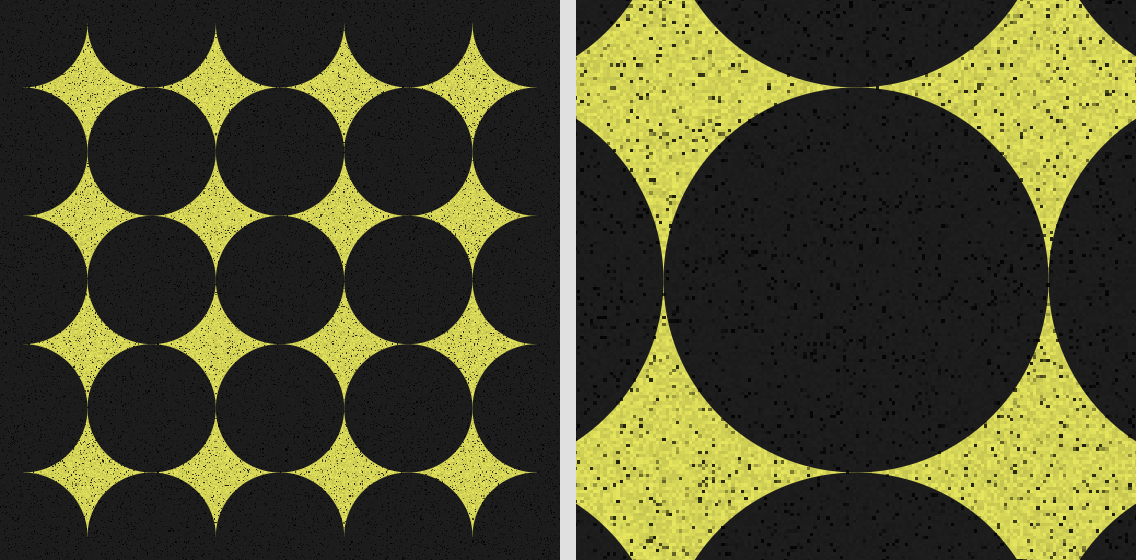
Left, the full canvas; right, a detail of the centre.
Write a Shadertoy shader that draws this pattern.

```glsl
// A square grid of yellow four-pointed stars on near-black.
// Each star is the gap left in a cell by four touching circles at its corners;
// hashed grain adds a soft brightness jitter and scattered dark specks.

const float STARS_PER_SIDE = 4.0;
const float MARGIN = 1.0 / 24.0;        // border around the grid, in canvas units
const vec3 GROUND = vec3(0.119, 0.119, 0.119);
const vec3 YELLOW = vec3(0.905, 0.905, 0.372);
const float GRAIN_CELLS = 512.0;        // grain cells across the canvas
const float JITTER = 0.15;              // depth of the fine brightness variation
const float SPECK_START = 0.89;         // hash value above which specks appear
const float SPECK_DEPTH = 0.85;         // darkening of the strongest specks

// Integer hash giving two independent values in 0..1
vec2 hash2(ivec2 cell) {
    uvec2 q = uvec2(cell) * uvec2(1597334677u, 3812015801u);
    uint n = (q.x ^ q.y) * 1597334677u;
    n ^= n >> 15;
    n *= 2246822519u;
    n ^= n >> 13;
    uint m = n * 3266489917u;
    m ^= m >> 16;
    return vec2(n >> 8, m >> 8) / 16777216.0;
}

// Coverage of the star inside a unit cell centred on zero
float starCoverage(vec2 p, float pixel) {
    float coverage = 1.0;
    for (int i = 0; i < 4; i++) {
        vec2 corner = vec2(i & 1, i >> 1) - 0.5;
        float d = length(p - corner) - 0.5;
        coverage *= clamp(d / pixel + 0.5, 0.0, 1.0);
    }
    return coverage;
}

// Multiplier for brightness jitter and dark specks
float grain(vec2 uv) {
    vec2 h = hash2(ivec2(floor(uv * GRAIN_CELLS)));
    float speck = smoothstep(SPECK_START, 1.0, h.x);
    return (1.0 - JITTER * h.y) * (1.0 - SPECK_DEPTH * speck);
}

void mainImage(out vec4 fragColor, in vec2 fragCoord) {
    float side = min(iResolution.x, iResolution.y);
    vec2 uv = (fragCoord - 0.5 * iResolution.xy) / side;

    // Grid coordinates: one unit per star
    float scale = STARS_PER_SIDE / (1.0 - 2.0 * MARGIN);
    float pixel = scale / side;
    vec2 g = uv * scale + 0.5 * STARS_PER_SIDE;
    float star = starCoverage(fract(g) - 0.5, pixel);

    // Limit the repeats to the square block
    vec2 fromCentre = abs(uv) * scale;
    float outside = max(fromCentre.x, fromCentre.y) - 0.5 * STARS_PER_SIDE;
    star *= clamp(0.5 - outside / pixel, 0.0, 1.0);

    vec3 color = mix(GROUND, YELLOW, star) * grain(uv);
    fragColor = vec4(color, 1.0);
}
```
